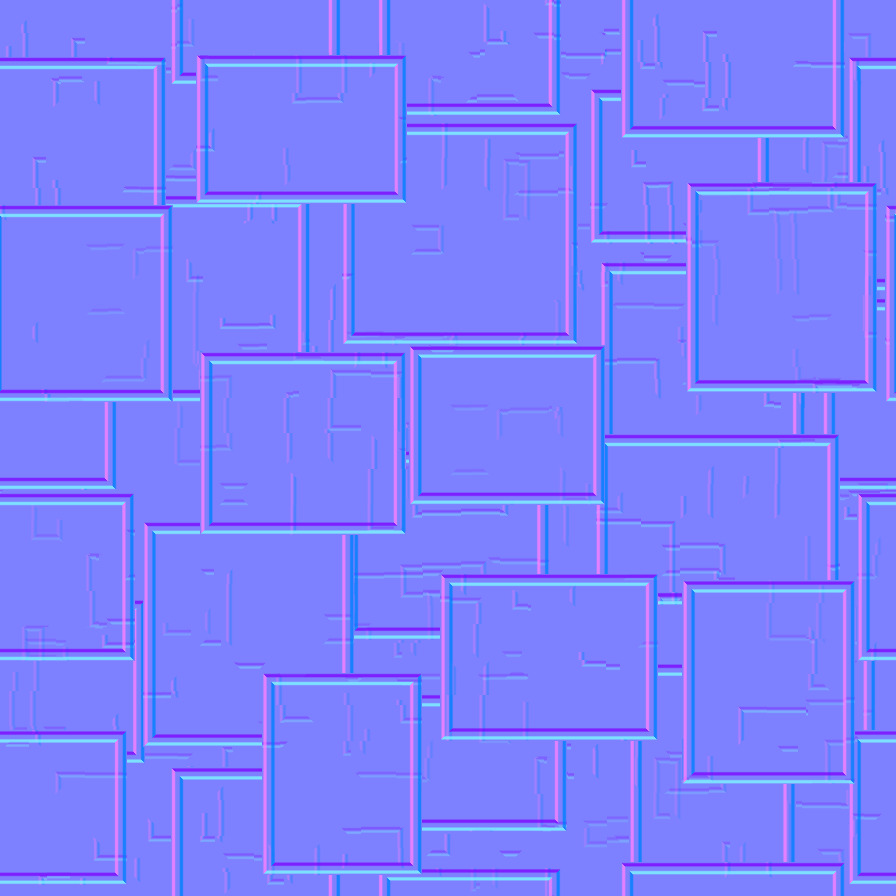
Write a WebGL 1 fragment shader that draws this texture map.

```glsl
precision highp float;
uniform vec2 u_resolution;

vec2 hash2(vec2 p) {
  return fract(sin(vec2(dot(p, vec2(127.1, 311.7)), dot(p, vec2(269.5, 183.3)))) * 43758.5);
}

// Offset to the nearest copy on the repeating canvas
vec2 wrap(vec2 p) {
  return fract(p + 0.5) - 0.5;
}

// Signed distance to a box with square corners
float boxDistance(vec2 p, vec2 halfSize) {
  vec2 q = abs(p) - halfSize;
  return max(q.x, q.y);
}

// Outward direction of the nearest side
vec2 boxSide(vec2 p, vec2 halfSize) {
  vec2 q = abs(p) - halfSize;
  return q.x > q.y ? vec2(p.x < 0.0 ? -1.0 : 1.0, 0.0) : vec2(0.0, p.y < 0.0 ? -1.0 : 1.0);
}

float wall(float d, float width) {
  float soft = 0.0005 + 0.5 / u_resolution.y;
  return 1.0 - smoothstep(width - soft, width + soft, abs(d));
}

// Slope across a groove: its two walls face each other
float grooveSlope(float d, float offset, float width) {
  return wall(d + offset, width) - wall(d - offset, width);
}

// Large overlapping plates; the last one covers those before it
vec2 plateTilt(vec2 uv, out float plate) {
  vec2 tilt = vec2(0.0);
  plate = 0.0;
  for (int i = 1; i <= 25; i++) {
    float id = float(i);
    vec2 jitter = hash2(vec2(id, 4.0)) - 0.5;
    vec2 center = fract(id * vec2(0.7549, 0.5698) + 0.09 * jitter);
    vec2 halfSize = vec2(0.078, 0.066) + vec2(0.052, 0.062) * hash2(vec2(id, 9.0));
    vec2 p = wrap(uv - center);
    float d = boxDistance(p, halfSize);
    if (d < 0.0075) {
      tilt = boxSide(p, halfSize) * grooveSlope(d, 0.0044, 0.0018);
      plate = id;
    }
  }
  return tilt;
}

// Fine broken outlines engraved on the plates
vec2 engravingTilt(vec2 uv) {
  const float cells = 11.0;
  // Small steps that make the lines jog
  uv.x += 0.006 * (hash2(vec2(floor(uv.y * 25.0), 2.0)).x - 0.5);
  uv.y += 0.005 * (hash2(vec2(floor(uv.x * 23.0), 6.0)).y - 0.5);
  vec2 cell = floor(uv * cells);
  vec2 tilt = vec2(0.0);
  for (int y = -1; y <= 1; y++) {
    for (int x = -1; x <= 1; x++) {
      vec2 neighbor = cell + vec2(float(x), float(y));
      vec2 id = mod(neighbor, cells);
      vec2 size = hash2(id + 17.0);
      vec2 halfSize = 0.009 + 0.043 * size * size;
      vec2 p = uv - (neighbor + hash2(id + 31.0)) / cells;
      vec2 side = boxSide(p, halfSize);
      vec2 chance = hash2(id * 1.7 + side * 3.3 + 8.0);
      // Some sides are missing, others stop short
      float along = dot(p / halfSize, abs(side.yx));
      float kept = step(0.36, chance.x) * step(along, chance.y * 3.0 - 0.5);
      float strength = 0.2 + 0.28 * hash2(id + 53.0).x;
      float d = boxDistance(p, halfSize);
      tilt += side * kept * strength * grooveSlope(d, 0.0019, 0.0013);
    }
  }
  return tilt;
}

void main() {
  vec2 uv = gl_FragCoord.xy / u_resolution;
  float plate;
  vec2 tilt = plateTilt(uv, plate);
  tilt += engravingTilt(uv + hash2(vec2(plate, 21.0))) * (1.0 - 0.7 * min(length(tilt), 1.0));
  tilt = clamp(tilt, -1.0, 1.0);

  // Encode the slope as a surface direction
  gl_FragColor = vec4(vec2(0.49, 0.50) + vec2(0.40, 0.38) * tilt, 1.0, 1.0);
}
```
